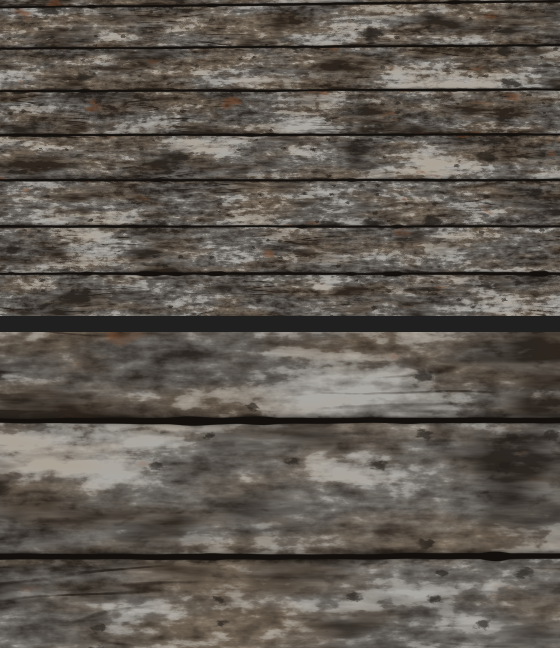
Top, the full canvas; bottom, a detail of the centre.
This texture is drawn by a Shadertoy shader. Its source:

```glsl
vec2 hash2(vec2 p) {
    vec3 q = fract(p.xyx * vec3(0.1031, 0.1030, 0.0973));
    q += dot(q, q.yzx + 33.33);
    return fract((q.xx + q.yz) * q.zy);
}

float gradientNoise(vec2 p) {
    vec2 i = floor(p), f = fract(p);
    vec2 u = f * f * f * (f * (f * 6.0 - 15.0) + 10.0);
    vec2 e = vec2(0.0, 1.0);
    float a = dot(hash2(i) * 2.0 - 1.0, f);
    float b = dot(hash2(i + e.yx) * 2.0 - 1.0, f - e.yx);
    float c = dot(hash2(i + e.xy) * 2.0 - 1.0, f - e.xy);
    float d = dot(hash2(i + e.yy) * 2.0 - 1.0, f - e.yy);
    return mix(mix(a, b, u.x), mix(c, d, u.x), u.y);
}

float fbm(vec2 p) {
    float sum = 0.0, amplitude = 1.0;
    for (int i = 0; i < 4; i++) {
        sum += amplitude * gradientNoise(p);
        p = p * 2.03 + 17.7;
        amplitude *= 0.55;
    }
    return sum;
}

// Ragged blot in a random share of unit cells
float blots(vec2 p, float share) {
    vec2 cell = floor(p);
    vec2 center = 0.35 + 0.3 * hash2(cell + 5.0);
    vec2 chance = hash2(cell + 91.0);
    float d = length(fract(p) - center) + 0.16 * fbm(p * 5.0);
    float radius = 0.1 + 0.13 * chance.y;
    return step(chance.x, share) * (1.0 - smoothstep(radius * 0.5, radius + 0.06, d));
}

void mainImage(out vec4 fragColor, in vec2 fragCoord) {
    vec2 uv = fragCoord / iResolution.y;
    float pixel = 1.0 / iResolution.y;

    // Seven seams, closer together and more tilted towards the top
    float y = uv.y - 0.0117 * pow(uv.y, 4.0) * (uv.x - 0.89);
    y += 0.0025 * gradientNoise(vec2(uv.x * 3.0, uv.y * 7.0))
       + 0.0015 * gradientNoise(uv * vec2(22.0, 9.0));
    float board = (0.151 - sqrt(0.0228 - 0.006 * (y - 0.134))) / 0.003;
    float plank = floor(board), across = fract(board);
    float seam = round(board);
    float seamDistance = abs(board - seam) * 0.143;

    // Each plank samples its own stretch of wood
    vec2 p = uv + hash2(vec2(plank + 20.0, 3.0)) * 40.0;
    float patches = fbm(p * vec2(3.2, 10.0));
    float grain = fbm(p * vec2(9.0, 55.0));
    float speckle = fbm(p * vec2(38.0, 75.0));
    float tone = 0.40 + 0.12 * (hash2(vec2(plank + 9.0, 7.0)).x - 0.5);
    tone += 0.75 * patches + 0.55 * grain + 0.5 * speckle;

    // Flaking pale paint and dark weathered bands
    float flakes = smoothstep(0.1, 0.3, patches + 0.45 * speckle + 0.35 * grain);
    float weathered = smoothstep(0.12, 0.5, fbm(p * vec2(4.5, 13.0) + 60.0) + 0.35 * speckle);
    tone += 0.25 * flakes - 0.4 * weathered;

    // Fine cracks along the grain
    float crackLine = abs(gradientNoise(p * vec2(5.0, 48.0) + 31.0));
    float cracked = smoothstep(0.05, 0.35, gradientNoise(p * vec2(6.0, 14.0) + 8.0));
    tone -= 0.4 * cracked * (1.0 - smoothstep(0.01, 0.07, crackLine));

    // Worn pale upper edge and shaded lower edge
    tone += 0.25 * smoothstep(0.9, 0.98, across) * smoothstep(-0.2, 0.3, speckle);
    tone -= 0.25 * (1.0 - smoothstep(0.0, 0.1, across));
    tone = clamp(tone, -0.15, 1.15);

    vec3 darkWood = vec3(0.23, 0.21, 0.19);
    vec3 paleWood = vec3(0.61, 0.60, 0.58);
    vec3 gapColor = vec3(0.07, 0.06, 0.05);
    vec3 color = mix(darkWood, paleWood, tone);

    // Brown bare wood, stronger on the upper planks, and rare rust
    float bare = smoothstep(-0.25, 0.4, fbm(p * vec2(4.0, 16.0) + 13.0) + 0.25 * (uv.y - 0.4));
    color *= mix(vec3(1.0), vec3(1.02, 0.94, 0.85), bare * (1.0 - 0.5 * flakes));
    float rust = smoothstep(0.42, 0.75, fbm(p * vec2(7.0, 18.0) + 77.0) + 0.25 * speckle
        + 0.12 * (1.0 - smoothstep(0.0, 0.015, seamDistance)));
    color = mix(color, vec3(0.42, 0.25, 0.15), 0.6 * rust);

    // Knots and small pits
    float knots = blots(vec2(p.x * 6.0, p.y * 11.0), 0.12);
    float pits = blots(p * vec2(22.0, 36.0), 0.10);
    color = mix(color, gapColor * 1.8, max(0.75 * knots, 0.6 * pits));

    // Dark gaps with uneven width and chipped edges
    float halfWidth = 0.0027 + 0.002 * gradientNoise(vec2(uv.x * 4.0, seam * 5.3 + 0.4))
        + 0.004 * smoothstep(0.2, 0.5, gradientNoise(vec2(uv.x * 13.0, seam * 3.7 + 0.5)));
    color *= 1.0 - 0.3 * exp(-max(seamDistance - halfWidth, 0.0) / 0.003);
    float gap = 1.0 - smoothstep(halfWidth - 0.5 * pixel, halfWidth + pixel, seamDistance);
    color = mix(color, gapColor, gap);

    fragColor = vec4(color, 1.0);
}
```
